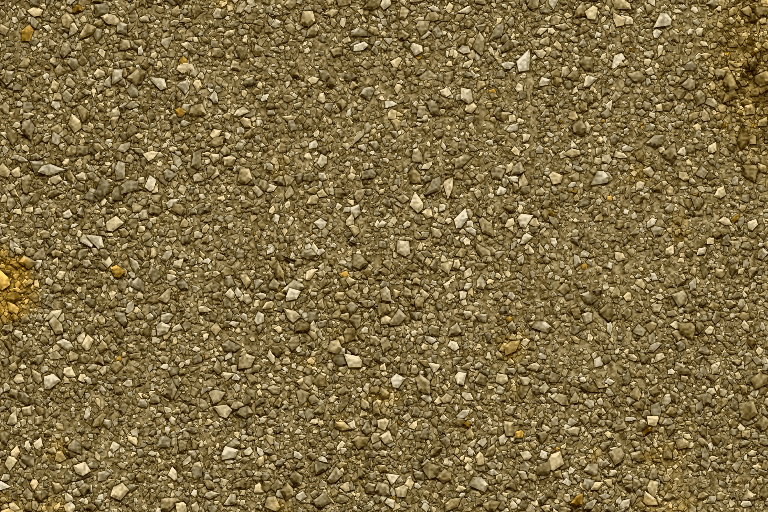
Give the GLSL for this texture, as a Shadertoy shader.

```glsl
#define LIGHT vec2(0.10, 0.99)
#define GROUND_TONE 0.53
#define STONE_DARK 0.48
#define STONE_BRIGHT 0.86
#define BEVEL_LIGHT 0.17
#define SHADOW_DEPTH 0.48
#define SHADOW_LENGTH 0.28
#define OCHRE_SHARE 0.012
#define GRIT_CELLS 108.0
#define LAYER_SHRINK 0.67
#define FACETS 5
#define TAU 6.2832

float hash(vec2 p) {
    return fract(sin(dot(p, vec2(127.1, 311.7))) * 43758.5);
}

float noise(vec2 p) {
    vec2 cell = floor(p), f = fract(p);
    f = f * f * (3.0 - 2.0 * f);
    return mix(mix(hash(cell), hash(cell + vec2(1, 0)), f.x),
               mix(hash(cell + vec2(0, 1)), hash(cell + vec2(1, 1)), f.x), f.y);
}

float fbm(vec2 p) {
    float sum = 0.0, weight = 0.5;
    for (int i = 0; i < 4; i++) {
        sum += weight * noise(p);
        p = p * 2.03 + 17.3;
        weight *= 0.5;
    }
    return sum / 0.9375;
}

// Convex chip cut by random planes; also returns the nearest side's normal
float chipDistance(vec2 p, vec2 seed, out vec2 side) {
    float d = -2.0;
    side = vec2(0, 1);
    for (int i = 0; i < FACETS; i++) {
        vec2 key = seed + float(i) * vec2(3.7, 1.9);
        float angle = (float(i) + 0.8 * hash(key)) * TAU / float(FACETS);
        vec2 normal = vec2(cos(angle), sin(angle));
        float e = dot(p, normal) - mix(0.60, 1.0, hash(key + 5.3));
        if (e > d) { d = e; side = normal; }
    }
    return d;
}

// Surface holds tone in x and warmth in y
void addStones(inout vec2 surface, vec2 uv, float cells, float density, float layer) {
    vec2 p = uv * cells, home = floor(p);
    float pixel = cells / iResolution.y;
    for (int j = 1; j >= -1; j--)
    for (int i = -1; i <= 1; i++) {
        vec2 id = home + vec2(i, j);
        vec2 seed = id + layer * 37.0;
        if (hash(seed + 0.7) > density) continue;

        // Place, turn and stretch one stone
        vec2 centre = id + 0.5 + 0.7 * (vec2(hash(seed + 1.3), hash(seed + 2.9)) - 0.5);
        float radius = mix(0.36, 0.60, hash(seed + 4.1));
        float turn = TAU * hash(seed + 6.7);
        mat2 spin = mat2(cos(turn), sin(turn), -sin(turn), cos(turn));
        vec2 stretch = vec2(0.95, mix(1.0, 1.6, hash(seed + 8.3)));
        vec2 offset = (p - centre) / radius;
        if (dot(offset, offset) > 4.0) continue;

        // Cast shadow
        vec2 side;
        vec2 behind = offset + LIGHT * SHADOW_LENGTH;
        float shade = chipDistance(spin * behind * stretch, seed, side);
        float blur = pixel / radius;
        surface.x *= 1.0 - SHADOW_DEPTH * smoothstep(0.7 * blur, -0.7 * blur - 0.08, shade);

        // Dark crevice around the stone
        float d = chipDistance(spin * offset * stretch, seed, side);
        surface.x *= 1.0 - 0.36 * smoothstep(0.30, 0.05, d);

        // Lit top, uneven facets and rough grain
        float cover = smoothstep(0.5 * blur, -0.5 * blur, d);
        float facing = dot(normalize((side * stretch) * spin), LIGHT);
        float bevel = smoothstep(-0.55, -0.20, d);
        float tone = mix(STONE_DARK, STONE_BRIGHT, pow(hash(seed + 9.7), 1.8));
        tone += bevel * (BEVEL_LIGHT * facing + 0.30 * (hash(side * 7.0 + seed) - 0.5));
        tone += 0.30 * (noise(uv * 230.0 + seed) - 0.5);
        float warmth = mix(-0.35, 0.45, hash(seed + 11.9));
        if (hash(seed + 13.1) < OCHRE_SHARE) { warmth = 2.2; tone -= 0.10; }
        surface = mix(surface, vec2(tone, warmth), cover);
    }
}

// Dark olive through sand to pale cream
vec3 earthColour(vec2 surface) {
    float v = clamp(surface.x, 0.10, 0.97);
    vec3 earth = vec3(v, v - 0.068, v - 0.23 + 0.09 * smoothstep(0.36, 0.12, v));
    return earth + surface.y * v * vec3(0.06, -0.005, -0.13);
}

void mainImage(out vec4 fragColor, in vec2 fragCoord) {
    vec2 uv = fragCoord / iResolution.y;
    float aspect = iResolution.x / iResolution.y;

    // Sandy ground with fine grit
    float sand = fbm(uv * 5.0 + 3.1);
    float grit = 0.5 * noise(uv * 150.0) + 0.5 * noise(uv * 290.0 + 8.0);
    vec2 surface = vec2(GROUND_TONE + 0.60 * (grit - 0.5) + 0.04 * (sand - 0.5), 0.25);

    // Four sizes of stone, thinner where sand gathers
    float cells = GRIT_CELLS;
    float bare = smoothstep(0.45, 0.75, sand);
    for (int k = 0; k < 4; k++) {
        float density = mix(0.74, 0.54, bare) - 0.05 * float(k * k);
        addStones(surface, uv, cells, density, float(k) + 1.0);
        cells *= LAYER_SHRINK;
    }

    // Rusty stains, lichen at the left and dark moss at the upper right
    float mottle = fbm(uv * 45.0);
    float rust = smoothstep(0.68, 0.82, fbm(uv * 9.0 + 21.0));
    float lichen = smoothstep(0.075, 0.035, length((uv - vec2(0.01, 0.44)) * vec2(1.0, 0.8)) + 0.05 * (mottle - 0.5));
    float moss = smoothstep(0.17, 0.04, length((uv - vec2(aspect, 0.88)) * vec2(1.0, 0.6)) + 0.08 * (mottle - 0.5));
    surface.x *= 1.0 - 0.40 * moss * smoothstep(0.48, 0.60, mottle);
    surface.x += 0.02 * lichen;
    surface.y += 0.8 * rust + 1.8 * lichen + 0.7 * moss;

    fragColor = vec4(clamp(earthColour(surface), 0.0, 1.0), 1.0);
}
```
